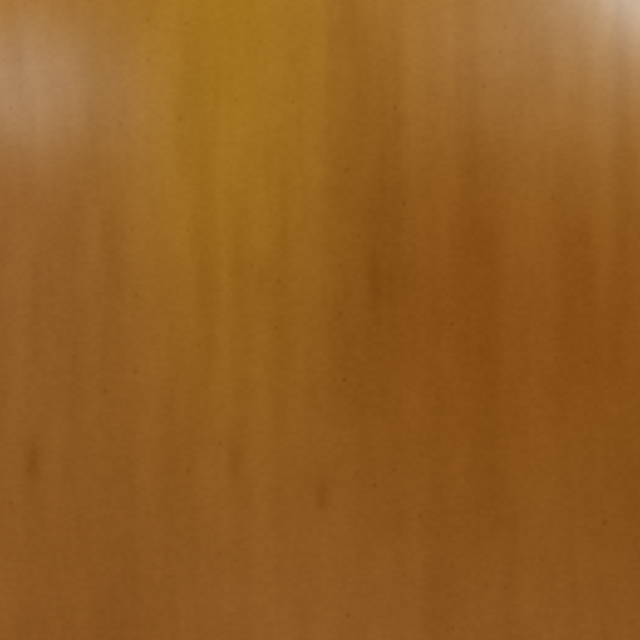
This texture is drawn by a WebGL 2 fragment shader. Its source:

```glsl
#version 300 es
precision highp float;
// Varnished wood panel: a warm brown field with a golden glow and two pale
// reflections near the top, crossed by soft vertical grain. The grain is
// stretched value noise; sparse smudges and pores are scattered on grids.

uniform vec2 u_resolution;
out vec4 fragColor;

const vec3 BROWN_LOW  = vec3(0.545, 0.338, 0.135);
const vec3 BROWN_MID  = vec3(0.555, 0.348, 0.122);
const vec3 BROWN_HIGH = vec3(0.630, 0.425, 0.165);
const vec3 GOLD       = vec3(0.640, 0.450, 0.110);
const vec3 RUSSET     = vec3(0.510, 0.292, 0.075);
const vec3 DUSTY      = vec3(0.580, 0.380, 0.200);
const vec3 SHEEN      = vec3(0.690, 0.550, 0.420);
const vec3 GLARE      = vec3(0.810, 0.725, 0.650);

float hash(vec2 p) {
    vec3 q = fract(p.xyx * vec3(0.1031, 0.1030, 0.0973));
    q += dot(q, q.yzx + 33.33);
    return fract((q.x + q.y) * q.z);
}

// Smooth value noise in the range -1 to 1
float noise(vec2 p) {
    vec2 cell = floor(p);
    vec2 f = fract(p);
    f = f * f * (3.0 - 2.0 * f);
    float low  = mix(hash(cell), hash(cell + vec2(1.0, 0.0)), f.x);
    float high = mix(hash(cell + vec2(0.0, 1.0)), hash(cell + vec2(1.0)), f.x);
    return 2.0 * mix(low, high, f.y) - 1.0;
}

float fbm(vec2 p) {
    float sum = 0.0;
    float gain = 0.5;
    for (int i = 0; i < 4; i++) {
        sum += gain * noise(p);
        p = p * 2.03 + vec2(17.3, 9.1);
        gain *= 0.5;
    }
    return sum;
}

// Soft elliptical pool of light or shade
float pool(vec2 p, vec2 center, vec2 radius) {
    vec2 d = (p - center) / radius;
    return exp(-dot(d, d));
}

// Sparse soft spots, at most one per grid cell
float spots(vec2 p, vec2 grid, vec2 radius, float density, float seed) {
    vec2 g = p * grid;
    vec2 home = floor(g);
    float sum = 0.0;
    for (int j = -1; j <= 1; j++) {
        for (int i = -1; i <= 1; i++) {
            vec2 cell = home + vec2(i, j);
            vec2 key = cell + seed;
            vec2 center = cell + 0.2 + 0.6 * vec2(hash(key + 3.7), hash(key + 8.2));
            float present = step(hash(key), density);
            sum += present * (0.4 + 0.6 * hash(key + 5.1)) * pool(g, center, radius);
        }
    }
    return sum;
}

// Broad colour drift and reflected light
vec3 panel(vec2 p) {
    vec2 q = p + 0.05 * vec2(fbm(p * vec2(9.0, 2.5)), fbm(p * vec2(8.0, 3.0) + 40.0));
    vec3 color = mix(BROWN_LOW, BROWN_MID, smoothstep(0.05, 0.5, q.y));
    color = mix(color, BROWN_HIGH, smoothstep(0.45, 1.0, q.y));
    color = mix(color, RUSSET, 0.75 * pool(q, vec2(0.84, 0.46), vec2(0.33, 0.38)));
    color = mix(color, RUSSET, 0.35 * pool(q, vec2(0.72, 0.74), vec2(0.07, 0.28)));
    color = mix(color, DUSTY, 0.6 * pool(q, vec2(0.04, 0.60), vec2(0.22, 0.30)));
    color = mix(color, GOLD, 0.85 * pool(q, vec2(0.35, 1.0), vec2(0.16, 0.50)));
    color = mix(color, SHEEN, 0.8 * pool(q, vec2(0.03, 0.86), vec2(0.17, 0.12)));
    color = mix(color, SHEEN, 0.65 * pool(q, vec2(0.95, 0.96), vec2(0.24, 0.15)));
    return mix(color, GLARE, 0.85 * pool(q, vec2(1.0, 1.02), vec2(0.12, 0.08)));
}

// Vertical figure, from wide bands to fine fibres
float grain(vec2 p) {
    vec2 q = p + vec2(0.008 * noise(p * vec2(3.0, 4.0)), 0.0);
    float bands   = noise(q * vec2(13.0, 1.6) + 5.0);
    float streaks = noise(q * vec2(34.0, 3.5) + 21.0);
    float fibres  = noise(q * vec2(85.0, 11.0) + 63.0);
    return 0.020 * bands + 0.016 * streaks + 0.007 * fibres;
}

void main() {
    vec2 p = gl_FragCoord.xy / u_resolution;
    vec3 color = panel(p);

    // Grain stands out more in the lit upper part
    float shade = grain(p) * mix(0.6, 1.1, smoothstep(0.2, 0.9, p.y));

    // Faint mottling and fine surface texture
    shade += 0.010 * fbm(p * vec2(22.0, 16.0));
    shade += 0.008 * noise(p * vec2(130.0, 170.0)) + 0.005 * noise(p * 260.0 + 11.0);

    // Drawn-out smudges and tiny pores
    shade -= 0.040 * spots(p, vec2(9.0, 6.0), vec2(0.10, 0.20), 0.14, 13.0);
    shade -= 0.045 * spots(p, vec2(40.0), vec2(0.12, 0.15), 0.04, 71.0);

    color += shade * vec3(1.0, 0.95, 0.75);
    fragColor = vec4(clamp(color, 0.0, 1.0), 1.0);
}
```
